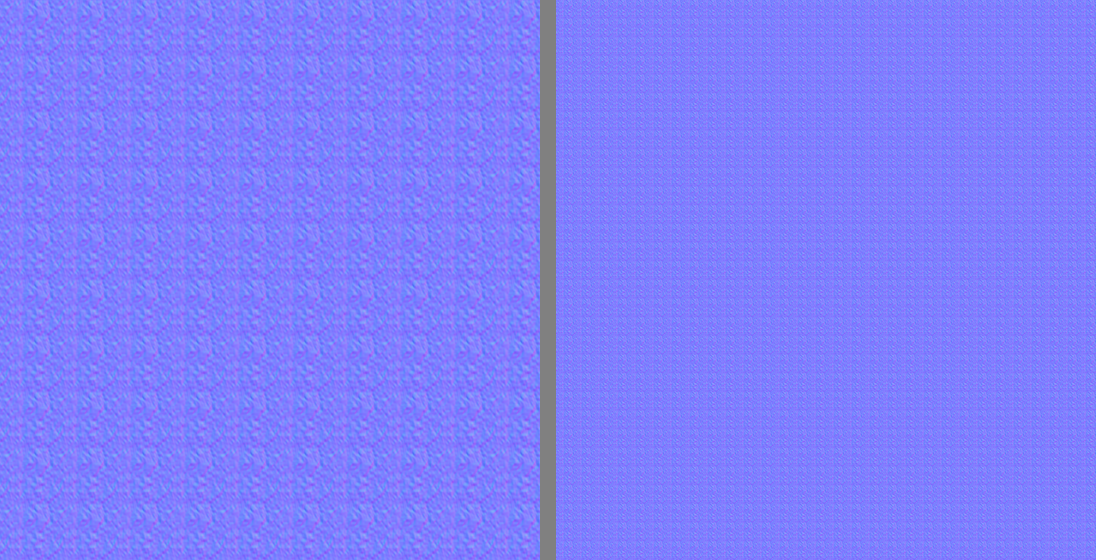
Left, the tile; right, the same tile 3 across and 3 down.
Give the GLSL for this texture map, as a Shadertoy shader.

```glsl
#define REPEATS vec2(10.0, 10.0)
#define HALF_CELLS vec2(7.0, 5.0)
#define COARSE_CELLS vec2(13.0, 9.0)
#define FINE_CELLS vec2(25.0, 19.0)
#define WARP_CELLS vec2(5.0, 4.0)
#define COARSE_AMOUNT 0.5
#define FINE_AMOUNT 0.42
#define WARP_AMOUNT 0.06
#define RELIEF vec2(0.018, 0.025)
#define ROW_TILT 0.08
#define COLUMN_TILT 0.035
#define SAMPLE_STEP 0.01

float hash(vec2 cell) {
    return fract(sin(dot(cell, vec2(127.1, 311.7))) * 43758.5453);
}

// Value noise that wraps once per unit square
float tileNoise(vec2 p, vec2 cells, float seed) {
    p *= cells;
    vec2 cell = floor(p);
    vec2 f = p - cell;
    f = f * f * (3.0 - 2.0 * f);
    vec2 lo = mod(cell, cells);
    vec2 hi = mod(cell + 1.0, cells);
    float bottom = mix(hash(lo + seed), hash(vec2(hi.x, lo.y) + seed), f.x);
    float top = mix(hash(vec2(lo.x, hi.y) + seed), hash(hi + seed), f.x);
    return mix(bottom, top, f.y);
}

// Short upright fibres: one layer repeats twice per tile, the others once
float fibreHeight(vec2 p) {
    p.x += WARP_AMOUNT * (tileNoise(p, WARP_CELLS, 5.0) - 0.5);
    return 0.75 * tileNoise(2.0 * p, HALF_CELLS, 29.0)
         + COARSE_AMOUNT * tileNoise(p, COARSE_CELLS, 17.0)
         + FINE_AMOUNT * tileNoise(p, FINE_CELLS, 43.0);
}

// Soft stripe around a centre, wrapping at the unit border
float stripe(float x, float centre, float width) {
    float d = fract(x - centre + 0.5) - 0.5;
    return exp(-d * d / (width * width));
}

void mainImage(out vec4 fragColor, in vec2 fragCoord) {
    vec2 tile = fract(fragCoord / iResolution.xy * REPEATS);

    // Surface slope of the fibres
    vec2 e = vec2(SAMPLE_STEP, 0.0);
    vec2 slope = vec2(fibreHeight(tile + e.xy) - fibreHeight(tile - e.xy),
                      fibreHeight(tile + e.yx) - fibreHeight(tile - e.yx));
    vec2 tilt = -slope / (2.0 * SAMPLE_STEP) * RELIEF;

    // Two ledges per tile, the upper one stronger, each shaded underneath
    vec2 halfTile = 2.0 * tile;
    float ledge = stripe(tile.y, 0.87, 0.045) + 0.6 * stripe(tile.y, 0.37, 0.045);
    tilt.y += ROW_TILT * (ledge - 0.45 * stripe(halfTile.y, 0.42, 0.2));

    // Shallow upright creases with a matching rise beside them
    tilt.x += COLUMN_TILT * (stripe(halfTile.x, 0.45, 0.15) - stripe(halfTile.x, 0.1, 0.15));

    // Encode the surface normal as a colour
    vec3 normal = normalize(vec3(tilt, 1.0));
    fragColor = vec4(0.5 + 0.5 * normal, 1.0);
}
```
